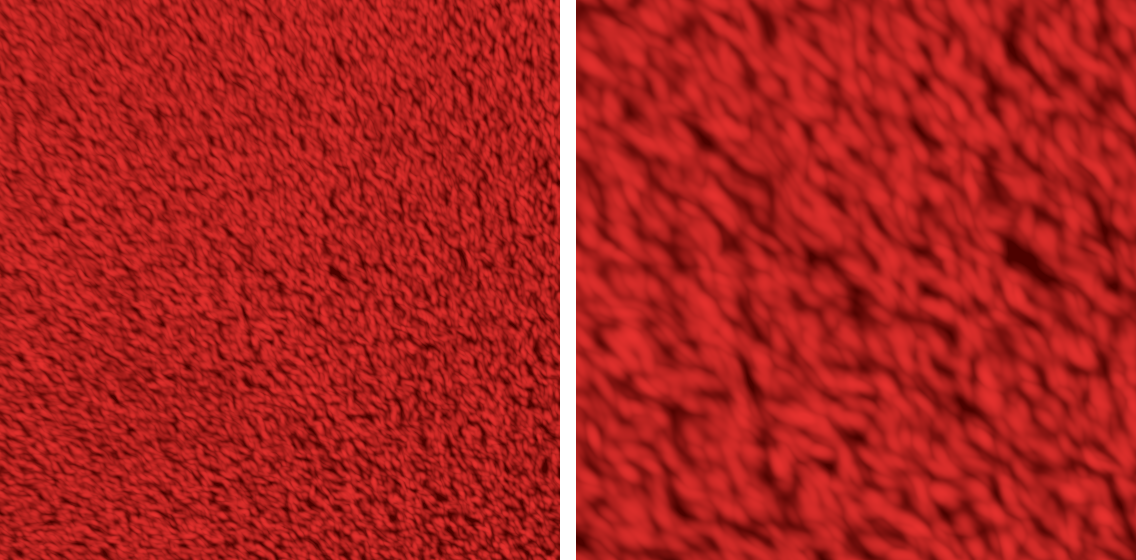
Left, the full canvas; right, a detail of the centre.
Write a three.js fragment shader that draws this texture.

```glsl
// Soft red carpet pile: leaning, overlapping tufts with dark gaps between them.
varying vec2 vUv;

const vec3 GAP_RED = vec3(0.37, 0.03, 0.02);
const vec3 TIP_RED = vec3(0.83, 0.17, 0.16);
const float BLEND = 2.2; // higher values separate the tufts more sharply

float hash(vec2 p) {
  return fract(sin(dot(p, vec2(127.1, 311.7))) * 43758.5453);
}

vec2 hash2(vec2 p) {
  return vec2(hash(p), hash(p + 57.3));
}

float noise(vec2 p) {
  vec2 cell = floor(p);
  vec2 f = fract(p);
  f = f * f * (3.0 - 2.0 * f);
  float low = mix(hash(cell), hash(cell + vec2(1.0, 0.0)), f.x);
  float high = mix(hash(cell + vec2(0.0, 1.0)), hash(cell + vec2(1.0, 1.0)), f.x);
  return mix(low, high, f.y);
}

// 0 at the upper left, where the pile is long, to 1 at the lower right.
float crispness(vec2 uv) {
  return clamp(0.5 + 0.5 * (uv.x - uv.y), 0.0, 1.0);
}

// The lean turns from shallow at the lower left to steep at the upper right.
float leanAngle(vec2 uv) {
  return -mix(0.35, 1.3, clamp(0.6 * uv.x + 0.5 * uv.y, 0.0, 1.0));
}

// Rounded height of one tuft at an offset from its centre, in cells.
float tuftHeight(vec2 offset, float angle, vec2 size, float top) {
  vec2 axis = vec2(cos(angle), sin(angle));
  float along = dot(offset, axis) / size.x;
  float across = dot(offset, vec2(-axis.y, axis.x)) / size.y;
  return top + 0.2 * along - along * along - across * across;
}

// Smooth maximum over the tufts scattered around this point.
float pile(vec2 uv, float density, float seed) {
  vec2 p = uv * density;
  vec2 home = floor(p);
  float sum = 0.0001;
  for (int y = -2; y <= 2; y++) {
    for (int x = -2; x <= 2; x++) {
      vec2 cell = home + vec2(float(x), float(y));
      vec2 centre = cell + hash2(cell + seed);
      vec2 place = centre / density;
      float crisp = crispness(place);
      float wobble = (hash(cell + seed + 19.7) - 0.5) * mix(0.6, 1.3, crisp);
      vec2 size = vec2(mix(1.0, 0.76, crisp), mix(0.4, 0.38, crisp));
      float top = hash(cell + seed + 83.1);
      float height = tuftHeight(p - centre, leanAngle(place) + wobble, size, top);
      sum += exp(BLEND * height);
    }
  }
  return log(sum) / BLEND;
}

void main() {
  // Slight bending of the strands
  vec2 bend = vec2(noise(vUv * 45.0), noise(vUv * 45.0 + 31.0)) - 0.5;
  vec2 uv = vUv + 0.005 * bend;

  // Broad tufts with finer strands over them
  float height = 0.66 * pile(uv, 74.0, 3.0) + 0.34 * pile(uv, 112.0, 41.0);

  // Uneven wear, and stronger relief where the pile is crisp
  float wear = noise(vUv * 17.0) + noise(vUv * 6.0 + 12.0) - 1.0;
  float contrast = mix(0.5, 0.72, crispness(vUv));
  float light = 0.75 + contrast * (height - 0.18) + 0.09 * wear;

  // Ease the brightest tips and the deepest gaps
  light -= 0.3 * max(light - 0.95, 0.0);
  light += 0.35 * max(0.25 - light, 0.0);
  light = clamp(light, -0.15, 1.15);
  gl_FragColor = vec4(mix(GAP_RED, TIP_RED, light), 1.0);
}
```
